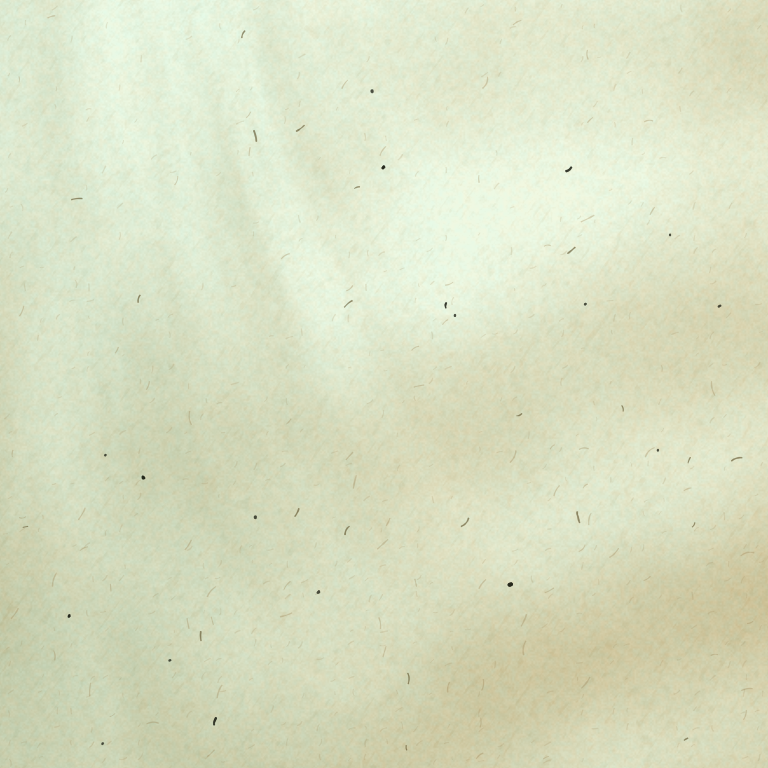
Reproduce this texture procedurally as a WebGL 1 fragment shader.

```glsl
precision highp float;
// Aged pale-green paper: a soft tone field of broad sloping bands (right) and
// leaning vertical folds (left), tinted warm or cool, then covered with fine
// grain, faint tan fibres and a few sharp dark specks and slivers.

uniform vec2 u_resolution;

const vec3 SHADE = vec3(0.735, 0.725, 0.565);
const vec3 LIGHT = vec3(0.92, 0.96, 0.87);
const vec3 COOL_SHIFT = vec3(-0.022, 0.004, 0.014);
const vec3 FIBRE_TAN = vec3(0.60, 0.50, 0.32);
const vec3 FIBRE_BROWN = vec3(0.36, 0.31, 0.16);
const vec3 SPECK_DARK = vec3(0.09, 0.10, 0.06);
const float TONE_MEAN = 0.63;
const float TONE_CONTRAST = 1.30;
const float BAND_PERIOD = 0.42;
const float BAND_DEPTH = 0.13;
const float FOLD_DEPTH = 0.42;
const float GRAIN_AMOUNT = 0.13;
const float FIBRE_LEAN = 0.95;   // mean fibre direction, radians

float hash(vec2 p) {
  vec3 q = fract(vec3(p.xyx) * 0.1031);
  q += dot(q, q.yzx + 33.33);
  return fract((q.x + q.y) * q.z);
}

float noise(vec2 p) {
  vec2 i = floor(p), f = fract(p);
  f = f * f * (3.0 - 2.0 * f);
  return mix(mix(hash(i), hash(i + vec2(1.0, 0.0)), f.x),
             mix(hash(i + vec2(0.0, 1.0)), hash(i + 1.0), f.x), f.y);
}

float fbm(vec2 p) {
  float sum = 0.0, amp = 0.5;
  for (int i = 0; i < 4; i++) {
    sum += amp * noise(p);
    p = mat2(0.8, 0.6, -0.6, 0.8) * p * 2.03 + 17.3;
    amp *= 0.5;
  }
  return sum / 0.9375;
}

// Broad light and dark of the sheet, 0 = shade, 1 = light.
float paperTone(vec2 p) {
  float tone = mix(0.45, 0.82, smoothstep(0.0, 0.9, p.y));
  float right = smoothstep(0.32, 0.62, p.x);

  // Sloping bands, steeper towards the bottom and strongly warped.
  float slope = mix(0.55, 0.05, p.y);
  float height = p.y - 0.72 - slope * (p.x - 0.62) + 0.14 * (fbm(p * 3.5) - 0.5);
  tone += right * BAND_DEPTH * cos(6.28318 * height / BAND_PERIOD);

  // Folds fanning out to the lower right, plus one stronger crease.
  float across = p.x * (0.25 + p.y) + 0.02 * (noise(p * 5.0) - 0.5);
  float folds = fbm(vec2(across * 14.0, p.y * 2.2 + 4.0)) - 0.5;
  tone += (1.0 - 0.8 * right) * FOLD_DEPTH * folds;
  float crease = (across - 0.31) / 0.018;
  tone -= 0.09 * exp(-crease * crease) * smoothstep(0.50, 0.65, p.y)
        * (1.0 - smoothstep(0.82, 0.95, p.y));

  // Edges fall off a little; a wash breaks up the gradients.
  tone -= 0.13 * smoothstep(0.72, 1.05, p.x) + 0.13 * (1.0 - smoothstep(-0.02, 0.13, p.x));
  tone += 0.24 * (fbm(p * 5.0 + 31.0) - 0.5);
  return TONE_MEAN + TONE_CONTRAST * (tone - 0.615);
}

// Coverage of one slightly bent, ragged stroke per grid cell.
float strokes(vec2 p, float cells, float chance, float halfLength, float halfWidth, float seed) {
  vec2 id = floor(p * cells);
  vec2 key = id + seed;
  float size = mix(0.35, 1.0, hash(key + 5.7));
  vec2 centre = (id + 0.3 + 0.4 * vec2(hash(key + 1.3), hash(key + 2.9))) / cells;
  float angle = FIBRE_LEAN + 1.8 * (hash(key + 3.1) - 0.5);
  float c = cos(angle), s = sin(angle);
  vec2 q = mat2(c, -s, s, c) * (p - centre);
  float reach = halfLength * size;
  float along = clamp(q.x, -reach, reach);
  q.y += 0.5 * (hash(key + 7.7) - 0.5) * along * along / max(reach, 0.0005);
  q.x -= along;
  float width = halfWidth * mix(0.6, 1.0, size) * mix(0.55, 1.25, noise(p * 260.0 + seed));
  float blur = 0.7 / min(u_resolution.x, u_resolution.y);
  return (1.0 - smoothstep(-blur, blur, length(q) - width)) * step(hash(key + 9.1), chance);
}

void main() {
  vec2 p = gl_FragCoord.xy / min(u_resolution.x, u_resolution.y);
  float tone = paperTone(p);

  // Paper grain: fine speckle over a mottle of short, leaning flecks.
  float speckle = noise(p * 440.0) - 0.5;
  float mottle = fbm(p * 130.0 + 9.0) - 0.5;
  vec2 lean = mat2(0.58, -0.81, 0.81, 0.58) * p;
  float flecks = smoothstep(0.66, 0.95, noise(lean * vec2(85.0, 240.0)));
  tone += GRAIN_AMOUNT * (speckle + 1.2 * mottle - 0.7 * flecks + 0.05);
  vec3 color = mix(SHADE, LIGHT, clamp(tone, -0.1, 1.06));

  // Cool tint on the left, warm on the right, with blotchy colour grain.
  float cool = 0.6 - 1.5 * smoothstep(0.15, 0.75, p.x) * (1.1 - 0.7 * tone);
  cool += 1.6 * (noise(p * 190.0 + 50.0) - 0.5) + 1.0 * (fbm(p * 7.0 + 70.0) - 0.5);
  color += COOL_SHIFT * cool;

  // Faint fibres, denser towards the bottom.
  float low = 1.0 - 0.7 * p.y;
  color = mix(color, FIBRE_TAN, 0.18 * strokes(p, 47.0, 0.35 * low, 0.0045, 0.0009, 11.0));
  color = mix(color, FIBRE_TAN, 0.32 * strokes(p, 23.0, 0.22 * low, 0.009, 0.0010, 47.0));
  color = mix(color, FIBRE_BROWN, 0.62 * strokes(p, 14.0, 0.20 * low, 0.007, 0.0012, 83.0));

  // Dark round specks and rare black slivers.
  color = mix(color, SPECK_DARK, 0.75 * strokes(p, 11.0, 0.16 * low, 0.0008, 0.0020, 131.0));
  color = mix(color, SPECK_DARK, 0.92 * strokes(p, 7.0, 0.13, 0.0010, 0.0029, 173.0));
  color = mix(color, SPECK_DARK, 0.85 * strokes(p, 6.0, 0.06, 0.0060, 0.0019, 211.0));

  gl_FragColor = vec4(clamp(color, 0.0, 1.0), 1.0);
}
```
